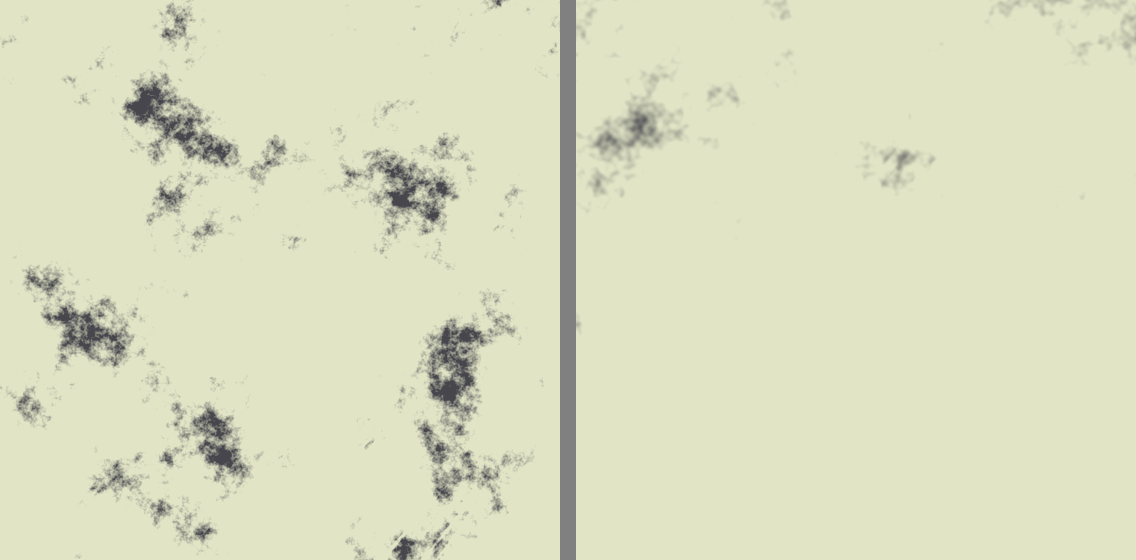
Left, the full canvas; right, a detail of the centre.
Reproduce this texture procedurally as a three.js fragment shader.

```glsl
#define PAPER vec3(0.882, 0.894, 0.773)
#define INK vec3(0.275, 0.275, 0.300)
#define PATCH_SCALE 4.0
#define OCTAVES 7
#define ROUGHNESS 0.74
#define STAIN_START 0.29
#define STAIN_FULL 0.79
#define STAIN_CURVE 1.5
#define SCRATCH_SCALE vec2(7.0, 110.0)
#define SCRATCH_DEPTH 0.28
#define SEED vec2(17.3, 41.7)

varying vec2 vUv;

float hash(vec2 cell) {
  vec3 p = fract(vec3(cell.xyx) * 0.1031);
  p += dot(p, p.yzx + 33.33);
  return fract((p.x + p.y) * p.z);
}

// Projection of an offset on the random unit gradient of a lattice corner
float cornerSlope(vec2 corner, vec2 offset) {
  float angle = 6.2832 * hash(corner);
  return dot(vec2(cos(angle), sin(angle)), offset);
}

float gradientNoise(vec2 p) {
  vec2 cell = floor(p);
  vec2 f = p - cell;
  vec2 w = f * f * f * (f * (f * 6.0 - 15.0) + 10.0);
  vec2 e = vec2(1.0, 0.0);
  float low = mix(cornerSlope(cell, f), cornerSlope(cell + e, f - e), w.x);
  float high = mix(cornerSlope(cell + e.yx, f - e.yx),
                   cornerSlope(cell + e.xx, f - e.xx), w.x);
  return mix(low, high, w.y);
}

// Rough sum of octaves, each turned and doubled in frequency
float roughNoise(vec2 p) {
  mat2 turnAndDouble = mat2(1.6, 1.2, -1.2, 1.6);
  float sum = 0.0;
  float amplitude = 1.0;
  for (int i = 0; i < OCTAVES; i++) {
    sum += amplitude * gradientNoise(p);
    p = turnAndDouble * p + vec2(5.37, 2.71);
    amplitude *= ROUGHNESS;
  }
  return sum;
}

// Fine diagonal scratches, present only in some regions
float scratches(vec2 uv) {
  vec2 along = vec2(0.66, 0.75);
  vec2 p = vec2(dot(uv, along), dot(uv, vec2(-along.y, along.x)));
  float lines = smoothstep(0.05, 0.4, gradientNoise(p * SCRATCH_SCALE + SEED));
  float region = smoothstep(0.1, 0.3, gradientNoise(uv * 3.0 - SEED));
  return lines * region;
}

void main() {
  // Stain density: dense cores that break up into grains at the rim
  float height = roughNoise(vUv * PATCH_SCALE + SEED);
  height -= SCRATCH_DEPTH * scratches(vUv);

  float density = clamp((height - STAIN_START) / (STAIN_FULL - STAIN_START), 0.0, 1.0);
  gl_FragColor = vec4(mix(PAPER, INK, pow(density, STAIN_CURVE)), 1.0);
}
```
